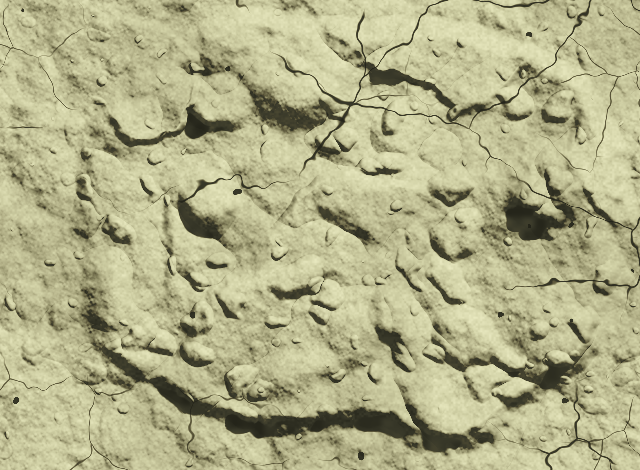
Write a Shadertoy shader that draws this texture.

```glsl
// Dried, cracked mud with lumps, ledges and pits under low sun from the upper right.

const vec2 SUN_DIR = vec2(0.53, 0.85);
const float SUN_SIN = 0.6;
const float SUN_COS = 0.8;

float hash(vec2 p) {
    return fract(sin(dot(p, vec2(127.1, 311.7))) * 43758.5453);
}

vec2 hash2(vec2 p) {
    return vec2(hash(p), hash(p + 57.3));
}

// Value noise in -1..1
float noise(vec2 p) {
    vec2 i = floor(p), f = fract(p);
    f = f * f * f * (f * (f * 6.0 - 15.0) + 10.0);
    float low = mix(hash(i), hash(i + vec2(1, 0)), f.x);
    float high = mix(hash(i + vec2(0, 1)), hash(i + vec2(1, 1)), f.x);
    return 2.0 * mix(low, high, f.y) - 1.0;
}

vec2 drift(vec2 p) {
    return vec2(noise(p), noise(p + 31.7));
}

vec2 turn(vec2 p) {
    return mat2(0.8, 0.6, -0.6, 0.8) * p;
}

// Sum of octaves; each one keeps roughly the same slope
float fbm(vec2 p, float freq, float amp, int octaves) {
    float sum = 0.0;
    for (int i = 0; i < octaves; i++) {
        sum += amp * noise(p * freq + float(i) * 17.3);
        p = turn(p);
        freq *= 2.0;
        amp *= 0.5;
    }
    return sum;
}

// Randomly scattered soft domes, height in canvas units
float domes(vec2 p, float scale, float density, float minR, float maxR) {
    vec2 cell = floor(p * scale), f = fract(p * scale);
    float top = 0.0;
    for (int y = -1; y <= 1; y++)
    for (int x = -1; x <= 1; x++) {
        vec2 o = vec2(x, y), id = cell + o;
        vec2 d = o + 0.2 + 0.6 * hash2(id) - f;
        float pick = hash(id + 91.7);
        float r = mix(minR, maxR, pick / density);
        float bulge = smoothstep(0.0, 1.0, 1.0 - dot(d, d) / (r * r));
        top = max(top, step(pick, density) * r * bulge);
    }
    return 0.45 * top / scale;
}

float plate(vec2 p, vec2 center, vec2 radii, float edge) {
    return smoothstep(-edge, edge, 1.0 - length((p - center) / radii));
}

// Large forms: these cast the shadows
float landform(vec2 p) {
    vec2 rough = 0.011 * drift(turn(p) * 17.0) + 0.005 * drift(p * 41.0);
    vec2 q = p + 0.05 * drift(p * 4.3) + rough;
    float outer = plate(q, vec2(0.76, 0.52), vec2(0.59, 0.46), 0.06);
    float inner = plate(q, vec2(0.64, 0.51), vec2(0.27, 0.35), 0.09);
    float broken = smoothstep(-0.3, 0.5, noise(turn(p) * 4.7 + 3.0));
    float ledge = smoothstep(-0.09, 0.09, noise(turn(q) * 4.6 + 4.0) - 0.1);
    float billow = abs(noise(turn(q) * 9.0 + 2.0));
    float lumps = domes(q, 5.5, 0.35, 0.2, 0.42) + domes(turn(q) + 0.5 * rough, 12.0, 0.5, 0.15, 0.5);
    float h = (0.01 + 0.02 * broken) * outer + (0.005 + 0.017 * broken) * inner;
    h += mix(0.004, 0.016, outer) * ledge * (1.0 - 0.75 * broken);
    h += mix(0.004, 0.018, outer) * billow;
    h += mix(0.3, 0.9, outer) * lumps;
    h += 0.042 * plate(q, vec2(1.15, 0.61), vec2(0.075), 0.4);
    return h + fbm(p, 3.0, 0.018, 3);
}

// Small lumps and pebbles
float detail(vec2 p) {
    return fbm(p, 23.0, 0.0032, 4) + 0.7 * domes(p + 0.008 * drift(p * 40.0), 21.0, 0.14, 0.08, 0.28);
}

float surface(vec2 p) {
    return landform(p) + detail(p);
}

float castShadow(vec2 p, float ground) {
    float cover = 0.0;
    for (int i = 1; i <= 9; i++) {
        float t = 0.006 * float(i);
        cover = max(cover, landform(p + SUN_DIR * t) - ground - t * SUN_SIN / SUN_COS);
    }
    return smoothstep(0.0025, 0.006, cover);
}

// Distance to the borders of random cells
float cellBorder(vec2 p, float scale) {
    vec2 cell = floor(p * scale), f = fract(p * scale);
    vec2 nearest = vec2(9.0);
    for (int y = -1; y <= 1; y++)
    for (int x = -1; x <= 1; x++) {
        vec2 d = vec2(x, y) + hash2(cell + vec2(x, y)) - f;
        if (dot(d, d) < dot(nearest, nearest)) nearest = d;
    }
    float border = 9.0;
    for (int y = -2; y <= 2; y++)
    for (int x = -2; x <= 2; x++) {
        vec2 d = vec2(x, y) + hash2(cell + vec2(x, y)) - f;
        vec2 gap = d - nearest;
        if (dot(gap, gap) > 0.0001) border = min(border, dot(0.5 * (d + nearest), normalize(gap)));
    }
    return border / scale;
}

// Broken, jagged crack lines
float cracks(vec2 p, float scale, float width, float cutoff, float pixel) {
    vec2 q = p + 0.04 * drift(p * 5.0) + 0.014 * drift(turn(p) * 19.0) + 0.006 * drift(p * 52.0);
    float open = smoothstep(cutoff, cutoff + 0.3, noise(p * 4.1 + scale) + 0.35 * noise(p * 14.0));
    float w = width * open * (0.7 + 0.6 * noise(p * 23.0));
    return open * (1.0 - smoothstep(0.4 * w, w + 0.7 * pixel, cellBorder(q, scale)));
}

float span(float a, float b, float t) {
    return clamp((t - a) / (b - a), 0.0, 1.0);
}

// Mud colour for a given brightness
vec3 mudColor(float t) {
    vec3 c = mix(vec3(0.05, 0.05, 0.03), vec3(0.22, 0.22, 0.16), span(0.0, 0.22, t));
    c = mix(c, vec3(0.35, 0.33, 0.22), span(0.22, 0.35, t));
    c = mix(c, vec3(0.55, 0.54, 0.39), span(0.35, 0.55, t));
    c = mix(c, vec3(0.69, 0.68, 0.52), span(0.55, 0.69, t));
    c = mix(c, vec3(0.82, 0.82, 0.65), span(0.69, 0.82, t));
    return mix(c, vec3(0.93, 0.93, 0.77), span(0.82, 0.94, t));
}

void mainImage(out vec4 fragColor, in vec2 fragCoord) {
    vec2 p = fragCoord / iResolution.y;
    float pixel = 1.0 / iResolution.y;

    // Sunlight on the slope
    vec2 e = vec2(0.0025, 0.0);
    float ground = landform(p), relief = detail(p), h = ground + relief;
    vec2 slope = vec2(surface(p + e.xy) - h, surface(p + e.yx) - h) / e.x;
    float sun = (SUN_SIN - SUN_COS * dot(slope, SUN_DIR)) / sqrt(1.0 + dot(slope, slope));
    float tone = 0.9 * (1.0 - exp(-2.1 * max(sun / SUN_SIN, 0.15)));

    // Stains and sandy grain
    tone -= 0.05 * smoothstep(0.0, 0.6, noise(p * 6.0 + 8.0));
    tone += 0.02 * noise(p * 95.0) + 0.035 * noise(p * 210.0);

    // Shadows, pits and cracks
    tone = mix(tone, 0.18 + 0.07 * noise(p * 40.0), 0.95 * castShadow(p, ground + 0.6 * relief));
    float pit = smoothstep(0.0, 0.0006, domes(p + 0.004 * drift(p * 60.0), 11.0, 0.08, 0.04, 0.09));
    float crack = max(cracks(p, 3.0, 0.0024, 0.0, pixel), 0.75 * cracks(p + 3.7, 5.5, 0.0014, 0.15, pixel));
    tone = mix(tone, 0.1, max(0.85 * pit, 0.85 * crack));

    fragColor = vec4(mudColor(tone), 1.0);
}
```
